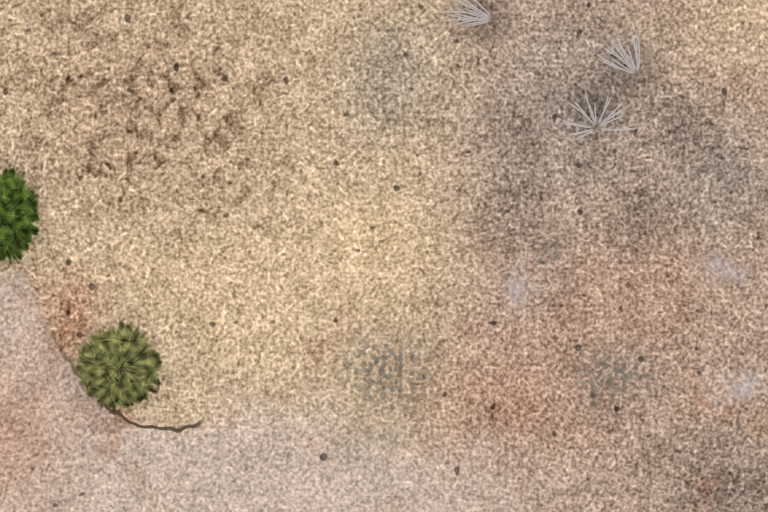
Give the GLSL for this texture, as a Shadertoy shader.

```glsl
// Aerial view of a dry grass meadow with a pale track, green bushes and bare shrubs.

vec2 hash2(vec2 p) {
  vec3 q = fract(p.xyx * vec3(.1031, .103, .0973));
  q += dot(q, q.yzx + 33.33);
  return fract((q.xx + q.yz) * q.zy);
}

float slope(vec2 cell, vec2 offset) {
  float a = 6.2832 * hash2(cell).x;
  return dot(vec2(cos(a), sin(a)), offset);
}

float noise(vec2 p) {
  vec2 i = floor(p), f = p - i, e = vec2(1, 0), u = f * f * (3. - 2. * f);
  float low = mix(slope(i, f), slope(i + e, f - e), u.x);
  float high = mix(slope(i + e.yx, f - e.yx), slope(i + 1., f - 1.), u.x);
  return 1.4 * mix(low, high, u.y);
}

float fbm(vec2 p) {
  float sum = 0., gain = .55;
  for (int i = 0; i < 4; i++) {
    sum += gain * noise(p);
    p = mat2(1.6, 1.2, -1.2, 1.6) * p + 7.3;
    gain *= .55;
  }
  return sum;
}

// Light and dark curved blades, one per cell
float blades(vec2 p, float density, float width) {
  vec2 q = p * density, cell = floor(q);
  float tone = 0.;
  for (int k = 0; k < 9; k++) {
    vec2 id = cell + vec2(k % 3 - 1, k / 3 - 1);
    vec2 h = hash2(id + density), d = q - id - h;
    float a = 6.2832 * hash2(id + 51.).x;
    d *= mat2(cos(a), -sin(a), sin(a), cos(a));
    d.y += .5 * (h.y - .5) * d.x * d.x;
    tone += (h.x * 2. - 1.) * smoothstep(width, 0., abs(d.y)) * smoothstep(.9, .3, abs(d.x));
  }
  return tone;
}

// Soft spot: centre in xy, radii in zw
float blob(vec2 p, vec4 spot) {
  vec2 d = (p - spot.xy) / spot.zw;
  return exp(-dot(d, d));
}

void tint(inout vec3 col, vec3 ink, float amount, vec2 p, vec4 spot) {
  col = mix(col, ink, amount * blob(p, spot));
}

// Fan of bare branches over a shaded root
void addShrub(inout vec3 col, vec2 p, vec2 root, float reach, float aim, float spread) {
  float cover = 0.;
  for (int i = 0; i < 15; i++) {
    vec2 h = hash2(vec2(i, aim * 9.));
    float a = aim + spread * (float(i) / 14. - .5) + .7 * (h.x - .5);
    vec2 dir = vec2(cos(a), sin(a)), d = p - root;
    float along = dot(d, dir), span = reach * (.5 + .5 * h.y);
    float across = dot(d, vec2(-dir.y, dir.x)) + (h.x - .5) * 6. * along * along;
    cover = max(cover, smoothstep(.003, .0005, abs(across))
      * smoothstep(0., .015, along) * smoothstep(span, span * .6, along));
  }
  col *= 1. - .32 * blob(p, vec4(root + .03 * vec2(cos(aim), sin(aim)), .05, .045));
  col = mix(col, vec3(.77, .74, .74), .75 * cover);
}

void addBush(inout vec3 col, vec2 p, vec4 spot, vec3 leaf) {
  vec2 d = (p - spot.xy) / spot.zw;
  float r = length(d), grain = noise(p * 70.);
  vec2 dir = d / max(r, .001);
  float spikes = noise(dir * 7. + r * 2.) + .5 * noise(dir * 15. - r * 4.);
  float shade = 1. + .22 * spikes + .4 * blades(p, 75., .25) + .55 * grain;
  shade += .2 * dot(d, vec2(-.3, .6));
  col *= 1. - .35 * blob(p, spot);
  col = mix(col, leaf * clamp(shade, .4, 1.7), smoothstep(1.05, .88, r + .12 * (spikes + grain)));
}

vec3 meadow(vec2 w) {
  vec3 russet = vec3(.7, .54, .45), grey = vec3(.57, .53, .49), dark = vec3(.5, .44, .4);
  vec3 straw = vec3(.86, .75, .6);
  vec3 col = mix(vec3(.79, .69, .57), vec3(.7, .6, .53), smoothstep(.75, 1.02, w.x));
  tint(col, vec3(.7, .59, .49), .75, w, vec4(.27, .8, .28, .22));
  tint(col, straw, .8, w, vec4(.72, .53, .14, .12));
  tint(col, straw, .6, w, vec4(.42, .42, .2, .13));
  tint(col, straw, .5, w, vec4(1.45, .97, .18, .14));
  tint(col, russet, .5, w, vec4(.98, .22, .2, .14));
  tint(col, russet, .4, w, vec4(1.22, .42, .2, .12));
  tint(col, grey, .6, w, vec4(.76, .84, .09, .12));
  tint(col, grey, .6, w, vec4(1.12, .79, .17, .18));
  tint(col, grey, .7, w, vec4(1.41, .65, .1, .1));
  tint(col, dark, .4, w, vec4(1, .63, .07, .13));
  tint(col, dark, .7, w, vec4(1.34, .75, .06, .05));
  tint(col, dark, .5, w, vec4(1.25, .58, .06, .06));
  tint(col, dark, .7, w, vec4(1.43, .04, .14, .12));
  return col;
}

void mainImage(out vec4 fragColor, in vec2 fragCoord) {
  vec2 p = fragCoord / iResolution.y, w = p + .05 * vec2(fbm(p * 9.), fbm(p * 9. + 40.));
  vec3 col = meadow(w), pale = vec3(.74, .71, .72), rust = vec3(.7, .52, .42);
  // Pale track below a curved bank
  float x = p.x - .325, bank = .158 + 3.8 * x * x;
  float rim = min(bank, x < 0. ? .46 : .24 - .2 * x), soft = .03 + .07 * smoothstep(0., .2, x);
  float track = smoothstep(soft, -soft, w.y - rim) * smoothstep(1.3, .8, w.x);
  col = mix(col, vec3(.78, .7, .65), .9 * track);
  tint(col, rust, .5, w, vec4(.02, .15, .12, .15));
  tint(col, rust, .8, w, vec4(.135, .38, .06, .07));
  col = mix(col, rust, .4 * smoothstep(.1, .5, fbm(p * 7. + 3.)) * smoothstep(.6, .2, p.y));
  // Grass, coarser at upper left
  float coarse = smoothstep(.85, .45, w.x) * (1. - track);
  float tone = .17 * blades(p, 75., .28) + (.04 + .14 * coarse) * blades(p, 34., .15);
  tone += .25 * noise(p * 130.) + .17 * noise(p * 190.) + .12 * noise(p * 65.) + .15 * fbm(p * 14.);
  float clumps = smoothstep(.05, .5, noise(w * 36.)) * blob(p, vec4(.28, .78, .3, .25));
  col += vec3(.75, .7, .65) * (tone * (1. - .25 * track) - .25 * clumps);
  col *= 1. - .45 * smoothstep(.6, .8, noise(p * 42. + 9.));
  // Stones and lichen
  float rock = blob(w, vec4(.76, .28, .085, .08)) + blob(w, vec4(1.2, .27, .06, .055));
  rock += .6 * blob(w, vec4(1.09, .5, .04, .05)) + .6 * blob(w, vec4(.73, .14, .04, .03));
  col = mix(col, vec3(.39, .39, .37), rock * (.2 + .5 * smoothstep(-.1, .3, noise(p * 85.))));
  tint(col, pale, .6, w, vec4(1.015, .44, .03, .03));
  tint(col, pale, .6, w, vec4(1.44, .24, .035, .025));
  tint(col, pale, .5, w, vec4(1.43, .47, .045, .03));
  // Crack along the bank
  float gap = abs(p.y - bank + .012 * noise(p * 35.)) / sqrt(1. + 58. * x * x);
  float extent = smoothstep(.05, .23, p.x) * smoothstep(.41, .38, p.x);
  col = mix(col, vec3(.28, .24, .2), .8 * extent * smoothstep(.006, .002, gap));
  // Shrubs and bushes
  addShrub(col, p, vec2(1.245, .855), .115, 2.2, 1.2);
  addShrub(col, p, vec2(1.165, .75), .105, 1.8, 3.4);
  addShrub(col, p, vec2(.965, .962), .13, 2.9, 1.);
  addBush(col, p, vec4(.005, .578, .073, .092), vec3(.27, .33, .14));
  addBush(col, p, vec4(.232, .283, .083, .082), vec3(.41, .41, .25));
  fragColor = vec4(col, 1);
}
```
